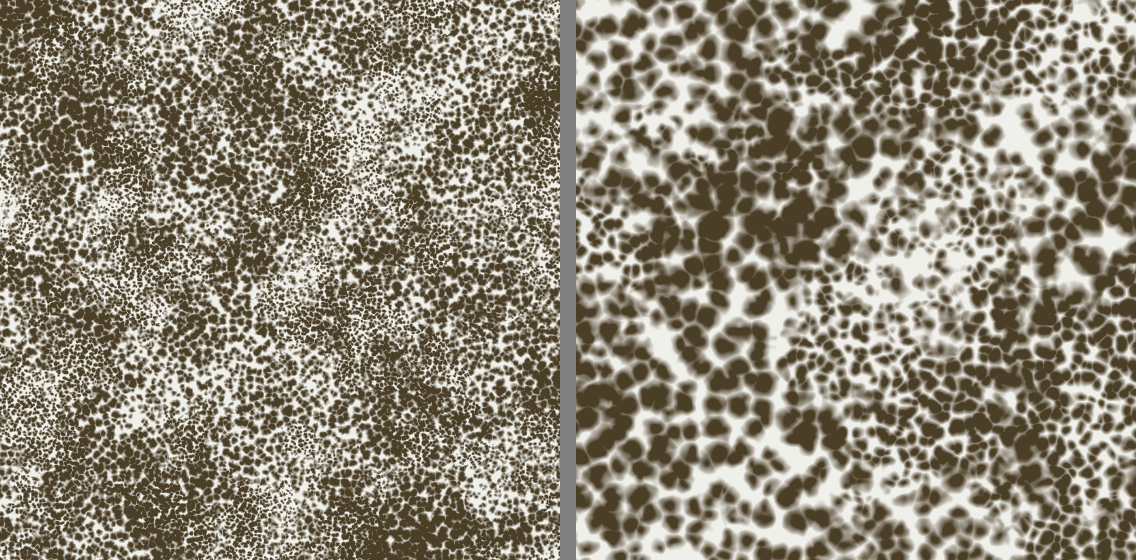
Left, the full canvas; right, a detail of the centre.
Give the GLSL for this texture, as a three.js fragment shader.

```glsl
varying vec2 vUv;

const vec3 DARK_BROWN = vec3(0.292, 0.242, 0.150);
const vec3 PALE_GREY = vec3(0.940, 0.940, 0.922);

const float COARSE_CELLS = 86.0;    // grains across the canvas
const float FINE_CELLS = 145.0;
const float RADIUS_SPREAD = 0.26;   // grain size variation, in cells
const float PATCH_SCALE = 6.0;      // broad light and dark areas
const float PATCH_STRENGTH = 0.85;
const float SIZE_SCALE = 9.0;       // areas of coarse or fine grain
const float SPECK_SCALE = 260.0;
const float SPECK_STRENGTH = 0.20;
const float WARP_SCALE = 120.0;
const float WARP_AMOUNT = 0.004;
const float RAMP_START = 0.26;      // grain edge, dark to pale
const float RAMP_END = 0.68;

vec3 hash3(vec2 cell) {
  vec3 p = fract(cell.xyx * vec3(0.1031, 0.1030, 0.0973));
  p += dot(p, p.yxz + 33.33);
  return fract((p.xxy + p.yzz) * p.zyx);
}

float valueNoise(vec2 p) {
  vec2 cell = floor(p);
  vec2 f = fract(p);
  f = f * f * (3.0 - 2.0 * f);
  float low = mix(hash3(cell).x, hash3(cell + vec2(1.0, 0.0)).x, f.x);
  float high = mix(hash3(cell + vec2(0.0, 1.0)).x, hash3(cell + 1.0).x, f.x);
  return mix(low, high, f.y);
}

// Layered noise with slowly fading octaves, centred on zero
float patches(vec2 p) {
  float sum = 0.0;
  float weight = 1.0;
  float total = 0.0;
  for (int i = 0; i < 4; i++) {
    sum += weight * (valueNoise(p) - 0.5);
    total += weight;
    weight *= 0.85;
    p = mat2(1.6, 1.2, -1.2, 1.6) * p + 17.3;
  }
  return sum / total;
}

// Distance to the nearest scattered grain of random radius
float grains(vec2 p) {
  vec2 cell = floor(p);
  vec2 f = p - cell;
  float nearest = 4.0;
  for (int y = -1; y <= 1; y++) {
    for (int x = -1; x <= 1; x++) {
      vec2 offset = vec2(float(x), float(y));
      vec3 seed = hash3(cell + offset + 11.0);
      float radius = RADIUS_SPREAD * (seed.z - 0.5);
      nearest = min(nearest, length(offset + seed.xy - f) - radius);
    }
  }
  return nearest;
}

void main() {
  // Uneven grain outlines
  vec2 warpPoint = vUv * WARP_SCALE;
  vec2 warp = vec2(valueNoise(warpPoint + 5.0), valueNoise(warpPoint + 71.0)) - 0.5;
  vec2 point = vUv + WARP_AMOUNT * warp;

  // Coarse and fine grain in separate areas
  float fineness = smoothstep(-0.06, 0.14, patches(vUv * SIZE_SCALE + 41.0));
  float field = mix(grains(point * COARSE_CELLS), grains(point * FINE_CELLS + 29.0), fineness);

  // Broad patches and small specks
  field += PATCH_STRENGTH * patches(vUv * PATCH_SCALE + 3.0);
  field += SPECK_STRENGTH * (valueNoise(vUv * SPECK_SCALE + 13.0) - 0.5);

  float tone = clamp((field - RAMP_START) / (RAMP_END - RAMP_START), 0.0, 1.0);
  gl_FragColor = vec4(mix(DARK_BROWN, PALE_GREY, tone), 1.0);
}
```
